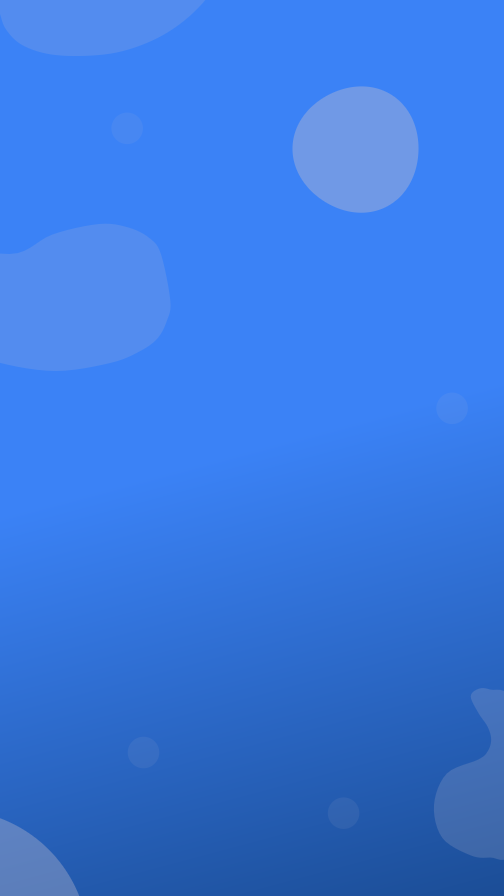
A Shadertoy shader for this background:

```glsl
// Soft translucent blobs and dots floating over a blue gradient that darkens
// toward the lower right. Blobs are closed Catmull-Rom curves turned into
// signed distances; the rounder shapes use circles and a polar wobble.

const float CANVAS_WIDTH = 432.0;              // design units across the canvas
const vec3 SKY_BLUE  = vec3(0.231, 0.510, 0.965);
const vec3 DEEP_BLUE = vec3(0.106, 0.302, 0.588);
const vec3 MIST      = vec3(0.749, 0.737, 0.808);
const vec2 FADE_DIR  = vec2(0.2588, -0.9659);  // gradient runs down and right

const float BLOB_ALPHA = 0.18;
const float COVE_ALPHA = 0.20;
const float MOON_ALPHA = 0.40;
const float HILL_ALPHA = 0.36;
const float DOT_ALPHA  = 0.09;

const vec2  MOON_CENTER = vec2(306.0, 640.0);
const float MOON_RADIUS = 54.0;
const float MOON_WOBBLE = 1.3;
const float MOON_TILT   = 0.995;
const vec2  HILL_CENTER = vec2(-41.0, -43.0);
const float HILL_RADIUS = 117.1;
const float DOT_RADIUS  = 13.5;
const vec2 DOTS[4] = vec2[4](
    vec2(109, 658), vec2(387.5, 418), vec2(123, 123), vec2(294.5, 71));

// Outline knots, in design units
const int KNOTS = 16;
const int STEPS = 6;                           // line pieces per curve span
const vec2 TOP_BLOB[KNOTS] = vec2[KNOTS](
    vec2(-4, 768), vec2(0, 756), vec2(5, 743), vec2(18, 730),
    vec2(40, 722), vec2(68, 720), vec2(100, 723), vec2(130, 733),
    vec2(155, 748), vec2(176, 768), vec2(190, 790), vec2(170, 820),
    vec2(120, 840), vec2(60, 840), vec2(10, 820), vec2(-5, 795));
const vec2 LEFT_BLOB[KNOTS] = vec2[KNOTS](
    vec2(-30, 549), vec2(15, 551), vec2(45, 567), vec2(85, 576),
    vec2(110, 573), vec2(128, 564), vec2(138, 550), vec2(146, 510),
    vec2(143, 493), vec2(135, 478), vec2(120, 467), vec2(95, 457),
    vec2(48, 450), vec2(0, 457), vec2(-30, 470), vec2(-40, 510));
const vec2 COVE_BLOB[KNOTS] = vec2[KNOTS](
    vec2(440, 168), vec2(420, 177), vec2(410, 177.5), vec2(403.5, 171),
    vec2(410, 157), vec2(418, 145), vec2(421, 134), vec2(418, 124),
    vec2(410, 117), vec2(383, 105), vec2(372, 78), vec2(379, 50),
    vec2(403, 35), vec2(420, 33), vec2(440, 37), vec2(470, 100));

vec2 catmullRom(vec2 a, vec2 b, vec2 c, vec2 d, float t) {
    return b + 0.5 * t * (c - a + t * (2.0 * a - 5.0 * b + 4.0 * c - d
                        + t * (3.0 * (b - c) + d - a)));
}

// Signed distance to the closed smooth curve through the knots
float sdBlob(vec2 p, vec2 knots[KNOTS]) {
    float nearest = 1e9;
    float side = 1.0;
    vec2 from = knots[0];
    for (int i = 0; i < KNOTS; i++) {
        vec2 a = knots[(i + KNOTS - 1) % KNOTS];
        vec2 b = knots[i];
        vec2 c = knots[(i + 1) % KNOTS];
        vec2 d = knots[(i + 2) % KNOTS];
        for (int j = 1; j <= STEPS; j++) {
            vec2 to = catmullRom(a, b, c, d, float(j) / float(STEPS));
            vec2 edge = to - from;
            vec2 rel = p - from;
            vec2 gap = rel - edge * clamp(dot(rel, edge) / dot(edge, edge), 0.0, 1.0);
            nearest = min(nearest, dot(gap, gap));
            // Flip the sign at each crossing of the horizontal ray
            bool spans = (from.y > p.y) != (to.y > p.y);
            if (spans && rel.x < edge.x * rel.y / edge.y) side = -side;
            from = to;
        }
    }
    return side * sqrt(nearest);
}

// Circle whose radius swells gently three times per turn
float sdMoon(vec2 p) {
    vec2 q = p - MOON_CENTER;
    float angle = atan(q.y, q.x);
    return length(q) - MOON_RADIUS - MOON_WOBBLE * cos(3.0 * (angle - MOON_TILT));
}

void mainImage(out vec4 fragColor, in vec2 fragCoord) {
    float pixel = CANVAS_WIDTH / iResolution.x;
    vec2 p = fragCoord * pixel;
    vec2 halfSize = 0.5 * iResolution.xy * pixel;

    // Background: flat to the middle, then fading to the far corner
    float fade = dot(p - halfSize, FADE_DIR) / dot(halfSize, abs(FADE_DIR));
    vec3 color = mix(SKY_BLUE, DEEP_BLUE, clamp(fade, 0.0, 1.0));

    // Translucent shapes with one-pixel soft edges
    #define VEIL(dist, alpha) color = mix(color, MIST, (alpha) * clamp(0.5 - (dist) / pixel, 0.0, 1.0))
    VEIL(sdBlob(p, TOP_BLOB), BLOB_ALPHA);
    VEIL(sdBlob(p, LEFT_BLOB), BLOB_ALPHA);
    VEIL(sdBlob(p, COVE_BLOB), COVE_ALPHA);
    VEIL(sdMoon(p), MOON_ALPHA);
    VEIL(length(p - HILL_CENTER) - HILL_RADIUS, HILL_ALPHA);
    for (int i = 0; i < 4; i++) VEIL(length(p - DOTS[i]) - DOT_RADIUS, DOT_ALPHA);

    fragColor = vec4(color, 1.0);
}
```
